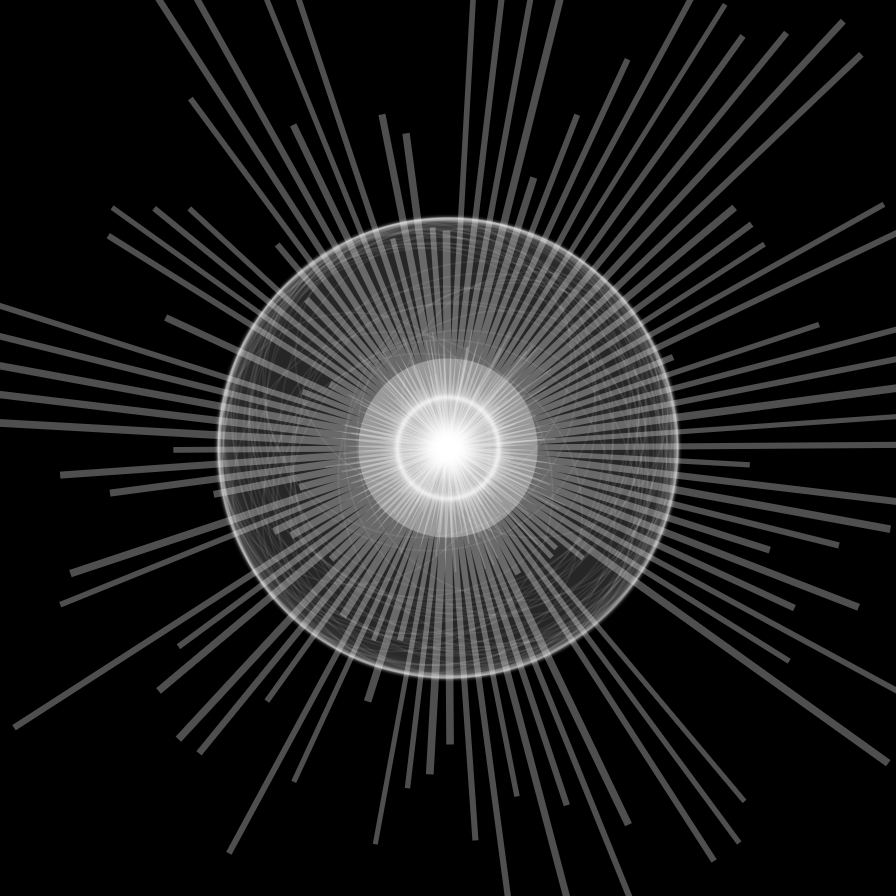
This background is drawn by a WebGL 2 fragment shader. Its source:

```glsl
#version 300 es
precision highp float;

uniform vec2 u_resolution;
out vec4 fragColor;

const float TAU = 6.28319;
const int SPOKES = 100;
const int ORBITS = 44;
const int SECTORS = 20;
const float DISC_RADIUS = 0.257;
const float HALO_RADIUS = 0.1;
const float RING_RADIUS = 0.0565;

// Typical spoke reach in each sector, counter-clockwise from the right
const float SECTOR_REACH[SECTORS] = float[](
    0.72, 0.45, 0.47, 0.45, 0.50, 0.36, 0.47, 0.33, 0.34, 0.48,
    0.38, 0.42, 0.38, 0.42, 0.38, 0.48, 0.38, 0.38, 0.41, 0.42);

float hash(float n, float seed) {
    return fract(sin(n * 127.1 + seed * 311.7) * 4375.85);
}

vec2 direction(float angle) {
    return vec2(cos(angle), sin(angle));
}

// Lays translucent white over a tone
float layer(float tone, float alpha) {
    return tone + (1.0 - tone) * alpha;
}

// Coverage of a shape from its signed distance
float fill(float dist, float pixel) {
    return clamp(0.5 - dist / pixel, 0.0, 1.0);
}

float stroke(float dist, float halfWidth, float pixel) {
    return fill(abs(dist) - halfWidth, pixel) - fill(abs(dist) + halfWidth, pixel);
}

float bell(float x, float width) {
    return exp(-x * x / (width * width));
}

// Square-ended bar leaving the centre
float spoke(vec2 p, float angle, float reach, float halfWidth, float pixel) {
    vec2 axis = direction(angle);
    float along = dot(p, axis);
    float across = p.x * axis.y - p.y * axis.x;
    return stroke(across, halfWidth, pixel) * fill(along - reach, pixel) * fill(-along, pixel);
}

// Evenly spaced bars of uneven reach
float broadSpokes(vec2 p, float tone, float pixel) {
    for (int i = 0; i < SPOKES; i++) {
        float n = float(i);
        float angle = TAU * n / float(SPOKES) + 0.007;
        float typical = SECTOR_REACH[i * SECTORS / SPOKES];
        float reach = max(typical + 0.44 * (hash(n, 1.0) - 0.5), 0.15);
        float halfWidth = mix(0.0028, 0.0043, hash(n, 2.0));
        tone = layer(tone, 0.31 * spoke(p, angle, reach, halfWidth, pixel));
    }
    return tone;
}

// Hairlines scattered round the core
float fineSpokes(vec2 p, float tone, float pixel) {
    for (int i = 0; i < SPOKES; i++) {
        float n = float(i);
        float reach = mix(0.05, 0.15, hash(n, 4.0));
        float line = spoke(p, TAU * hash(n, 3.0), reach, 0.0009, pixel);
        tone = layer(tone, 0.16 * line);
    }
    return tone;
}

// Thin off-centre circles that touch the rim from within
float orbits(vec2 p, float tone, float pixel) {
    for (int i = 0; i < ORBITS; i++) {
        float n = float(i);
        float radius = mix(0.14, 0.25, sqrt(hash(n, 5.0)));
        vec2 centre = (DISC_RADIUS - radius) * direction(TAU * hash(n, 6.0));
        tone = layer(tone, 0.07 * stroke(length(p - centre) - radius, 0.0009, pixel));
    }
    return tone;
}

void main() {
    float pixel = 1.0 / min(u_resolution.x, u_resolution.y);
    vec2 p = (gl_FragCoord.xy - 0.5 * u_resolution) * pixel;
    float r = length(p);

    // Dim disc with woven circles and a bright rim
    float disc = fill(r - DISC_RADIUS, pixel);
    float tone = 0.15 * disc;
    tone = orbits(p, tone, pixel);
    tone = layer(tone, 0.14 * disc * bell(r - DISC_RADIUS, 0.014));
    tone = layer(tone, 0.42 * bell(r - DISC_RADIUS + 0.001, 0.0028));

    // Radiating bars
    tone = broadSpokes(p, tone, pixel);
    tone = fineSpokes(p, tone, pixel);

    // Halo, ring and white core
    tone = layer(tone, 0.32 * fill(r - HALO_RADIUS, pixel));
    tone = layer(tone, 0.25 * bell(r - RING_RADIUS, 0.012));
    tone = layer(tone, 0.6 * bell(r - RING_RADIUS, 0.0034));
    tone = layer(tone, bell(r, 0.026));

    fragColor = vec4(vec3(tone), 1.0);
}
```
